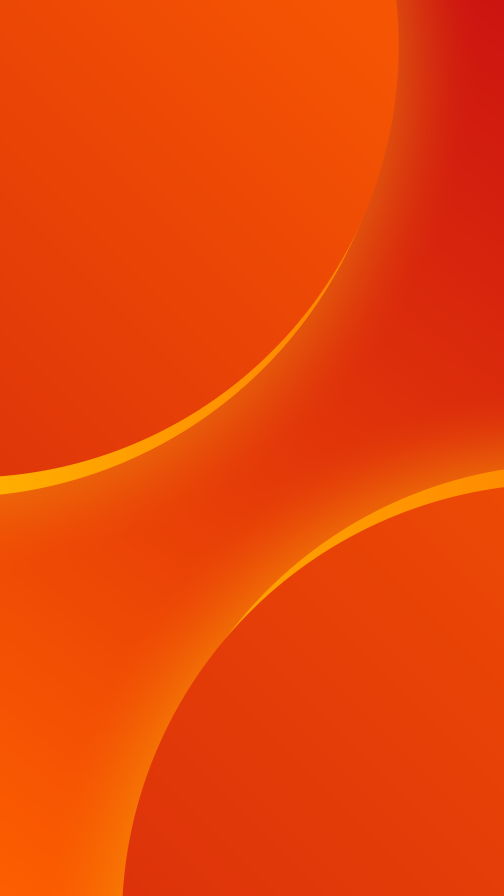
Reproduce this background procedurally as a Shadertoy shader.

```glsl
// Two large orange discs with golden crescent rims, glowing over a red to orange gradient.

float disc(vec2 p, vec2 center, float radius) {
    return length(p - center) - radius;
}

// Antialiased coverage of a signed distance, one pixel wide.
float coverage(float d) {
    return clamp(0.5 - d * iResolution.y, 0.0, 1.0);
}

// Soft halo that is half strength on the edge.
float halo(float d) {
    return 1.0 - smoothstep(-0.09, 0.09, d);
}

// Stacks halo, rim and face, so the offset face leaves a crescent of rim.
vec3 paintDisc(vec3 color, float rim, float face, vec3 rimColor, vec3 faceColor, vec4 glow) {
    color = mix(color, glow.rgb, glow.a * halo(min(rim, face)));
    color = mix(color, rimColor, coverage(rim));
    return mix(color, faceColor, coverage(face));
}

void mainImage(out vec4 fragColor, in vec2 fragCoord) {
    vec2 p = fragCoord / iResolution.y;
    float rise = p.x + p.y;

    // Background: orange at lower left, deep red at upper right
    vec3 color = mix(vec3(0.99, 0.37, 0.0), vec3(0.80, 0.08, 0.065),
                     clamp((p.y + 0.8 * p.x) / 1.45, 0.0, 1.0));

    // Upper left disc
    vec3 upperRim = mix(vec3(1.0, 0.68, 0.0), vec3(1.0, 0.53, 0.0), clamp(p.x / 0.36, 0.0, 1.0));
    vec3 upperFace = mix(vec3(0.88, 0.215, 0.035), vec3(0.96, 0.33, 0.01),
                         clamp((rise - 0.5) / 0.87, 0.0, 1.0));
    color = paintDisc(color,
                      disc(p, vec2(-0.054, 0.938), 0.493),
                      disc(p, vec2(-0.037, 0.949), 0.482),
                      upperRim, upperFace, vec4(0.93, 0.60, 0.05, 0.7));

    // Lower right disc
    vec3 lowerRim = mix(vec3(1.0, 0.64, 0.0), vec3(1.0, 0.55, 0.0),
                        clamp((p.x - 0.25) / 0.31, 0.0, 1.0));
    vec3 lowerFace = mix(vec3(0.87, 0.20, 0.04), vec3(0.925, 0.285, 0.02),
                         clamp((rise - 0.15) / 0.85, 0.0, 1.0));
    color = paintDisc(color,
                      disc(p, vec2(0.6383, 0.0014), 0.4807),
                      disc(p, vec2(0.6245, -0.0283), 0.4885),
                      lowerRim, lowerFace, vec4(0.97, 0.60, 0.02, 0.9));

    fragColor = vec4(color, 1.0);
}
```
